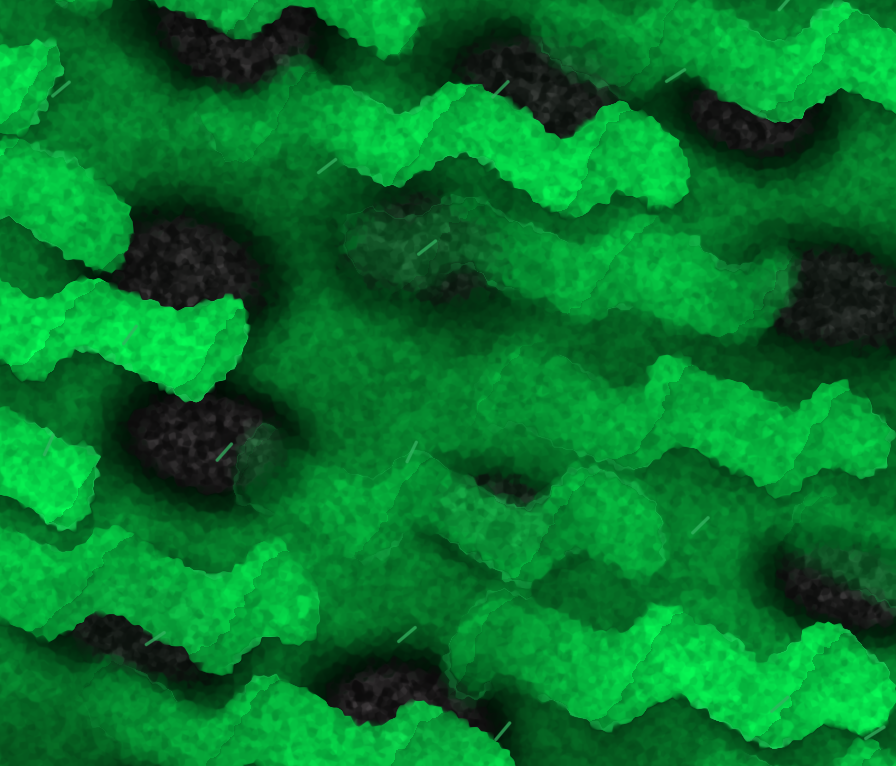
Write a WebGL 2 fragment shader that draws this texture.

```glsl
#version 300 es
precision highp float;

uniform vec2 u_resolution;
out vec4 fragColor;

#define SEED 17.0
#define SLOPE 0.13
#define GRAIN_FREQ 82.0
#define GRAIN_CONTRAST 0.38
#define BAND_PITCH vec2(0.84, 0.165)
#define BAND_RADIUS 0.056
#define WAVE_LENGTH 0.21
#define WAVE_HEIGHT 0.021
#define HOLE_PITCH vec2(0.42, 0.29)
#define HOLE_SIZE vec2(0.105, 0.069)
#define HOLE_SHARE 0.68
#define DASH_PITCH 0.12

const float TAU = 6.28319;

float hash(vec2 p) {
    vec3 q = fract((p.xyx + SEED) * 0.1031);
    q += dot(q, q.yzx + 33.33);
    return fract((q.x + q.y) * q.z);
}

vec2 hash2(vec2 p) {
    return vec2(hash(p), hash(p + 71.7));
}

float noise(vec2 p) {
    vec2 i = floor(p), f = fract(p);
    f = f * f * (3.0 - 2.0 * f);
    return mix(mix(hash(i), hash(i + vec2(1, 0)), f.x),
               mix(hash(i + vec2(0, 1)), hash(i + vec2(1, 1)), f.x), f.y);
}

float fbm(vec2 p) {
    return 0.55 * noise(p) + 0.3 * noise(p * 2.1 + 9.3) + 0.15 * noise(p * 4.3 + 4.1);
}

// Soft-edged cells: xy = offset to the cell centre, z = random cell value
vec3 grains(vec2 p, float freq) {
    vec2 g = p * freq, home = floor(g);
    vec4 sum = vec4(0.0);
    for (int y = -1; y <= 1; y++)
    for (int x = -1; x <= 1; x++) {
        vec2 id = home + vec2(x, y);
        vec2 toCentre = id + hash2(id) - g;
        float weight = exp(-10.0 * length(toCentre));
        sum += weight * vec4(toCentre / freq, hash(id + 37.3), 1.0);
    }
    return sum.xyz / sum.w;
}

vec3 green(float level) {
    return vec3(0.02, level, 0.34 * level);
}

// Dark oval hollows with a speckled grey floor
vec3 addHoles(vec3 col, vec2 q, float grain) {
    vec2 home = floor(q / HOLE_PITCH);
    for (int y = -1; y <= 1; y++)
    for (int x = -1; x <= 1; x++) {
        vec2 id = home + vec2(x, y);
        if (hash(id + 5.1) > HOLE_SHARE) continue;
        vec2 centre = (id + 0.25 + 0.5 * hash2(id + 13.0)) * HOLE_PITCH;
        vec2 size = HOLE_SIZE * mix(0.8, 1.15, hash(id + 23.0));
        float e = length((q - centre) / size);
        float depth = mix(0.65, 1.0, hash(id + 29.0));
        col *= 1.0 - 0.93 * depth * (1.0 - smoothstep(0.75, 1.75, e));
        float stone = 1.0 - smoothstep(0.7, 0.98, e + 0.35 * (grain - 0.5));
        vec3 grey = vec3(1.0, 0.94, 0.97) * mix(0.06, 0.24, grain * grain);
        col = mix(col, grey, stone * depth);
    }
    return col;
}

// Wavy bright bands: fading at the left, crisp and rimmed at the right
vec3 addBands(vec3 col, vec2 q, float grain) {
    float homeRow = floor(q.y / BAND_PITCH.y);
    for (int y = 1; y >= -1; y--)
    for (int x = -1; x <= 1; x++) {
        float row = homeRow + float(y);
        float shift = hash(vec2(row, 3.7));
        vec2 id = vec2(floor(q.x / BAND_PITCH.x - shift) + float(x), row);
        vec2 rnd = hash2(id + 41.0);
        vec2 centre = (id + vec2(shift + 0.5, 0.4 + 0.2 * rnd.x)) * BAND_PITCH;
        float halfLength = mix(0.16, 0.36, rnd.y);
        vec2 v = q - centre;
        float phase = v.x / WAVE_LENGTH + rnd.x;
        v.y -= WAVE_HEIGHT * (sin(TAU * phase) + 0.3 * sin(2.0 * TAU * phase));
        float radius = BAND_RADIUS * mix(0.8, 1.2, noise(q * 7.0 + id * 3.0));
        float d = length(vec2(max(abs(v.x) - halfLength, 0.0), v.y)) - radius;

        float power = mix(0.55, 1.0, hash(id + 53.0));
        power *= mix(0.45, 1.0, smoothstep(-halfLength, 0.1 * halfLength, v.x));
        float below = smoothstep(0.03, -0.05, v.y);
        col *= 1.0 - 0.45 * power * below * exp(-38.0 * max(d, 0.0));

        // Slanted creases split the band into overlapping lobes
        float lobe = fract(phase - 2.2 * v.y / WAVE_LENGTH * 0.5);
        float crease = exp(-5.0 * lobe) * smoothstep(1.0, 0.96, lobe);
        float level = 0.87 - 0.2 * crease + 0.16 * (fbm(q * 9.0 + id) - 0.5);
        level -= 0.1 * smoothstep(-0.025, 0.0, d);
        float softness = mix(0.02, 0.0025, smoothstep(0.4, 0.8, power));
        float cover = 1.0 - smoothstep(-softness, softness, d);
        col = mix(col, green(level), cover * power);

        // Broken pale rim
        float rim = 1.0 - smoothstep(0.001, 0.003, abs(d + 0.002));
        rim *= smoothstep(0.5, 0.68, noise(q * 15.0 + 8.0)) * power;
        col = mix(col, vec3(0.14, 0.75, 0.36), 0.55 * rim);
    }
    return col;
}

// Short slanted light dashes
float dashes(vec2 p) {
    vec2 id = floor(p / DASH_PITCH);
    vec2 v = p - (id + 0.3 + 0.4 * hash2(id + 61.0)) * DASH_PITCH;
    float angle = mix(0.5, 1.2, hash(id + 67.0));
    vec2 dir = vec2(cos(angle), sin(angle));
    float along = clamp(dot(v, dir), -0.014, 0.014);
    float d = length(v - along * dir);
    return step(hash(id + 73.0), 0.2) * (1.0 - smoothstep(0.001, 0.0032, d));
}

void main() {
    vec2 p = gl_FragCoord.xy / u_resolution.y;
    vec3 coarse = grains(p, GRAIN_FREQ);
    vec3 fine = grains(p + 3.3, GRAIN_FREQ * 1.6);
    float grain = mix(coarse.z, fine.z, 0.4);

    // Shapes follow the grains, so their borders turn ragged
    vec2 s = p + 0.75 * coarse.xy;
    s += 0.022 * (vec2(noise(p * 11.0), noise(p * 11.0 + 31.0)) - 0.5);
    vec2 q = s + vec2(0.0, SLOPE * s.x);

    vec3 col = green(0.45 + 0.42 * (fbm(q * vec2(3.0, 6.5)) - 0.5));
    col = addHoles(col, q, grain);
    col = addBands(col, q, grain);
    col *= 1.0 + GRAIN_CONTRAST * (grain - 0.5);
    col = mix(col, vec3(0.2, 0.7, 0.38), 0.75 * dashes(p));
    fragColor = vec4(col, 1.0);
}
```
